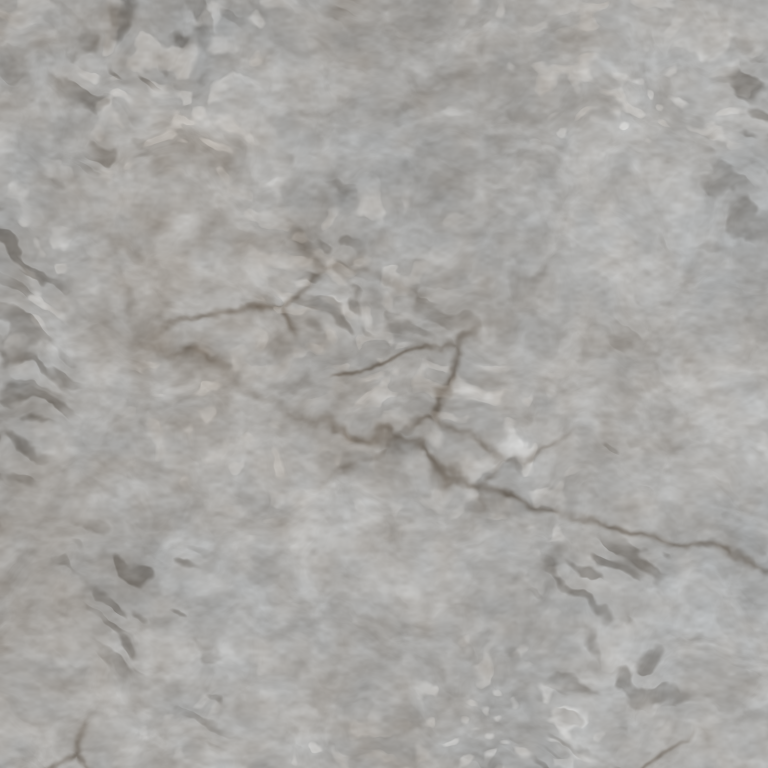
Reproduce this texture procedurally as a WebGL 1 fragment shader.

```glsl
precision highp float;

uniform vec2 u_resolution;

#define CONTRAST 1.0
#define CELL_SCALE 5.2
#define CRACK_WIDTH 0.0055
#define CRACK_DEPTH 0.12
#define GRAIN_SCALE 92.0
#define GRAIN_AMOUNT 0.085
#define PIT_DEPTH 0.15
#define FLECK_LIGHT 0.10
#define MID_GREY vec3(0.654, 0.648, 0.637)
#define TONE_TINT vec3(0.95, 1.0, 1.05)
#define WARM_TINT vec3(0.055, 0.0, -0.055)

float hash(vec2 p) {
  vec3 q = fract(vec3(p.xyx) * 0.1031);
  q += dot(q, q.yzx + 33.33);
  return fract((q.x + q.y) * q.z);
}

vec2 hash2(vec2 p) {
  return vec2(hash(p), hash(p + 57.3));
}

float noise(vec2 p) {
  vec2 cell = floor(p);
  vec2 f = fract(p);
  f = f * f * (3.0 - 2.0 * f);
  float low = mix(hash(cell), hash(cell + vec2(1.0, 0.0)), f.x);
  float high = mix(hash(cell + vec2(0.0, 1.0)), hash(cell + 1.0), f.x);
  return mix(low, high, f.y);
}

mat2 rotation(float angle) {
  float c = cos(angle), s = sin(angle);
  return mat2(c, -s, s, c);
}

float fbm(vec2 p) {
  float sum = 0.0, weight = 0.5;
  mat2 turn = 2.03 * rotation(0.6);
  for (int i = 0; i < 5; i++) {
    sum += weight * noise(p);
    p = turn * p + 17.1;
    weight *= 0.5;
  }
  return sum / 0.97;
}

// Distance to the nearest border between irregular cells
float cellBorder(vec2 p) {
  vec2 base = floor(p);
  vec2 f = fract(p);
  vec2 nearest = vec2(0.0);
  float best = 8.0;
  for (int j = -1; j <= 1; j++)
    for (int i = -1; i <= 1; i++) {
      vec2 g = vec2(float(i), float(j));
      vec2 r = g + hash2(base + g) - f;
      if (dot(r, r) < best) { best = dot(r, r); nearest = r; }
    }
  float border = 8.0;
  for (int j = -2; j <= 2; j++)
    for (int i = -2; i <= 2; i++) {
      vec2 g = vec2(float(i), float(j));
      vec2 r = g + hash2(base + g) - f;
      vec2 gap = r - nearest;
      if (dot(gap, gap) > 0.0001)
        border = min(border, dot(0.5 * (r + nearest), normalize(gap)));
    }
  return border;
}

// Dark core with a wide faint halo
float crackLine(float d, float width) {
  return exp(-d * d / (width * width)) + 0.3 * exp(-d / (3.5 * width));
}

void main() {
  vec2 p = gl_FragCoord.xy / min(u_resolution.x, u_resolution.y);
  vec2 warp = vec2(fbm(p * 9.0), fbm(p * 9.0 + 31.0)) - 0.5;
  vec2 bent = p + 0.09 * warp;

  // Broad clouds, mottling and slight relief
  float clouds = fbm(p * 3.5 + 4.0) - 0.5;
  float mottle = fbm(bent * vec2(17.0, 20.0) + 9.0) - 0.5;
  vec2 rough = bent * vec2(32.0, 42.0);
  float relief = fbm(rough) - fbm(rough + vec2(-0.35, 0.5));
  float tone = 0.14 * clouds + 0.16 * mottle + 0.09 * relief;
  tone += 0.035 * (p.x - 0.5) - 0.02 * (p.y - 0.5);

  // Fine grain, a little wider than tall
  vec2 grainPos = p * GRAIN_SCALE;
  float grain = 0.6 * noise(grainPos * vec2(0.8, 1.35))
              + 0.4 * noise(grainPos * vec2(1.3, 2.3) + 40.0) - 0.5;
  tone += GRAIN_AMOUNT * grain;

  // Crack network along a falling diagonal, plus one long fissure
  float fall = bent.y - 0.63 + 0.38 * bent.x;
  float band = exp(-pow((fall - 0.09) / 0.13, 2.0))
             * smoothstep(0.05, 0.2, p.x) * smoothstep(0.82, 0.62, p.x);
  float broken = smoothstep(0.3, 0.58, noise(p * 8.0 + 12.0));
  vec2 cellPos = rotation(0.4) * bent * CELL_SCALE * vec2(0.85, 1.2);
  float network = crackLine(cellBorder(cellPos) / CELL_SCALE, CRACK_WIDTH);
  float stray = 0.8 * smoothstep(0.64, 0.8, noise(p * 3.5 + 71.0));
  float fissure = crackLine(abs(fall + 0.07 * (noise(p * 5.0) - 0.5)), CRACK_WIDTH);
  fissure *= smoothstep(0.08, 0.25, p.x) * (0.35 + 0.65 * broken);
  float crack = max(network * max(band, stray) * broken, fissure);
  tone -= CRACK_DEPTH * crack * (0.7 + 0.6 * noise(p * 60.0));

  // Slanted pits gathered in patches
  vec2 slanted = rotation(-0.55) * bent;
  float pitPatch = smoothstep(0.52, 0.7, fbm(p * 5.0 + 23.0));
  float pits = smoothstep(0.56, 0.82, noise(slanted * vec2(30.0, 75.0)));
  tone -= PIT_DEPTH * pits * (0.1 + 0.9 * pitPatch);

  // Pale worn flecks
  float fleckPatch = smoothstep(0.5, 0.68, fbm(p * 4.5 + 63.0));
  float flecks = smoothstep(0.58, 0.85, noise(bent * vec2(48.0, 66.0) + 5.0));
  flecks *= 0.15 + 0.85 * fleckPatch;
  tone += FLECK_LIGHT * flecks;

  // Earthy stains against cooler slab grey
  float warmth = 1.1 * (fbm(p * 4.0 + 90.0) - 0.5) + 0.5 * (noise(p * 38.0) - 0.5);
  warmth += 0.35 * crack + 0.35 * flecks + 0.2 * (0.5 - p.x);
  tone -= 0.05 * smoothstep(0.1, 0.5, warmth);
  vec3 color = MID_GREY + CONTRAST * (tone + 0.012) * TONE_TINT + 0.4 * warmth * WARM_TINT;
  gl_FragColor = vec4(clamp(color, 0.0, 1.0), 1.0);
}
```
